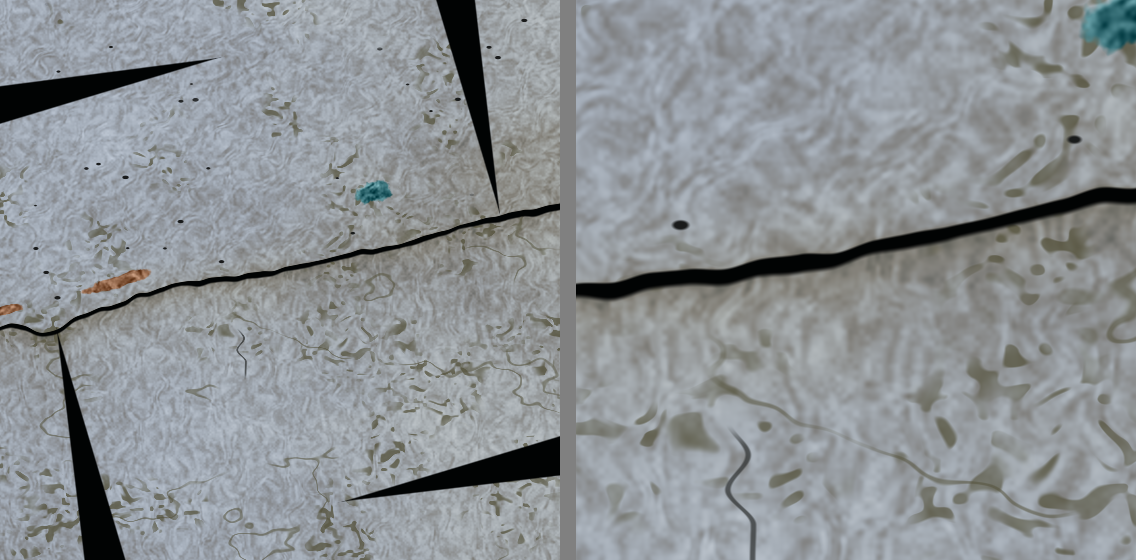
Left: the whole. Right: its middle third, enlarged.
Write a WebGL 1 fragment shader that draws this texture.

```glsl
precision highp float;
uniform vec2 u_resolution;

#define BASE_TONE 0.648
#define BROAD_CONTRAST 0.17
#define GRAIN_CONTRAST 0.17
#define FIBRE_CONTRAST 0.15
#define SHADOW_DEPTH 0.14
#define SPECK_AMOUNT 0.75
#define PIT_CELLS 42.0
#define PIT_CHANCE 0.045

const vec3 LIGHT = vec3(0.65, 0.68, 0.71);
const vec3 MID = vec3(0.59, 0.61, 0.63);
const vec3 WARM = vec3(0.51, 0.51, 0.505);
const vec3 DIM = vec3(0.38, 0.39, 0.38);
const vec3 DARK = vec3(0.20, 0.21, 0.21);
const vec3 BLACK = vec3(0.005, 0.01, 0.01);
const vec3 OLIVE = vec3(0.33, 0.32, 0.23);
const vec3 TEAL = vec3(0.20, 0.42, 0.45);
const vec3 RUST = vec3(0.56, 0.39, 0.28);

float hash(vec2 p) {
  return fract(sin(dot(p, vec2(127.1, 311.7))) * 43758.5453);
}

float noise(vec2 p) {
  vec2 i = floor(p), f = fract(p);
  f = f * f * (3.0 - 2.0 * f);
  return mix(mix(hash(i), hash(i + vec2(1, 0)), f.x),
             mix(hash(i + vec2(0, 1)), hash(i + vec2(1, 1)), f.x), f.y);
}

float fbm(vec2 p) {
  float sum = 0.0, amp = 0.53;
  for (int i = 0; i < 4; i++) {
    sum += amp * noise(p);
    p = mat2(1.6, 1.2, -1.2, 1.6) * p + 7.3;
    amp *= 0.5;
  }
  return sum;
}

float bump(float x, float width) { return exp(-x * x / (width * width)); }

// Height of the main crack: a slanted line with a hump and a dip
float crackHeight(float x) {
  float y = 0.401 + 0.237 * x + 0.017 * bump(x - 0.3, 0.11);
  y += 0.017 * (1.0 - smoothstep(0.0, 0.08, x)) - 0.016 * bump(x - 0.09, 0.035);
  return y - 0.007 * bump(x - 0.72, 0.06) + 0.006 * (noise(vec2(x * 45.0, 3.0)) - 0.5);
}

float side(vec2 p, vec2 a, vec2 b) {
  vec2 e = normalize(b - a), d = p - a;
  return e.x * d.y - e.y * d.x;
}

// Positive inside a spike running from its tip past a and b
float spike(vec2 p, vec2 tip, vec2 a, vec2 b) {
  return min(side(p, tip, a), side(p, b, tip));
}

// Soft-edged ragged chip, tilted by the given slope
float chip(vec2 p, vec2 centre, vec2 radius, float slope) {
  vec2 d = p - centre;
  d.y -= slope * d.x;
  float ragged = 0.9 * (fbm(p * 60.0) - 0.5);
  return 1.0 - smoothstep(0.85, 1.1, length(d / radius) + ragged);
}

float pits(vec2 p) {
  vec2 cell = floor(p * PIT_CELLS), f = fract(p * PIT_CELLS);
  vec2 centre = 0.3 + 0.4 * vec2(hash(cell + 11.0), hash(cell + 23.0));
  float radius = mix(0.08, 0.2, hash(cell + 37.0));
  float d = length((f - centre) * vec2(0.75, 1.3));
  return step(1.0 - PIT_CHANCE, hash(cell)) * (1.0 - smoothstep(radius - 0.06, radius + 0.04, d));
}

vec3 stoneColour(float tone) {
  vec3 c = mix(BLACK, DARK, clamp(tone / 0.2, 0.0, 1.0));
  c = mix(c, DIM, clamp((tone - 0.2) / 0.185, 0.0, 1.0));
  c = mix(c, WARM, clamp((tone - 0.385) / 0.125, 0.0, 1.0));
  c = mix(c, MID, clamp((tone - 0.51) / 0.1, 0.0, 1.0));
  c = mix(c, LIGHT, clamp((tone - 0.61) / 0.07, 0.0, 1.0));
  return c + 0.7 * max(tone - 0.68, 0.0);
}

void main() {
  vec2 p = gl_FragCoord.xy / u_resolution;
  float px = 1.0 / min(u_resolution.x, u_resolution.y);
  float d = p.y - crackHeight(p.x);
  float above = smoothstep(-0.004, 0.004, d);
  float broad = fbm(p * vec2(5.0, 8.0));

  // Fine grain, drawn out into upright fibres below the crack
  vec2 warp = vec2(noise(p * 38.0), noise(p * 38.0 + 50.0)) - 0.5;
  vec2 q = p + 0.022 * warp;
  float grain = noise(q * 150.0) * 0.6 + noise(p * 290.0) * 0.4 - 0.5;
  float fibre = mix(noise(q * vec2(190.0, 75.0)),
                    noise(vec2(q.x + q.y, q.y - q.x) * vec2(75.0, 135.0)), above) - 0.5;

  // Shade along the crack and in the stained band on the right
  float lower = (1.0 - above) * (0.7 * exp(min(d, 0.0) / 0.09) + 1.1 * exp(min(d, 0.0) / 0.013));
  float upper = above * exp(-max(d, 0.0) / 0.06) * (0.3 + 0.5 * p.x);
  float stain = bump(p.x - 0.95, 0.25) * bump(d - 0.1, 0.07);
  float shade = lower * (0.6 + 0.8 * broad) + upper * broad * 1.7 + 0.4 * stain;
  float tone = BASE_TONE + BROAD_CONTRAST * (broad - 0.5) - SHADOW_DEPTH * shade;
  tone += GRAIN_CONTRAST * grain + FIBRE_CONTRAST * fibre;
  vec3 colour = stoneColour(tone);
  float warmth = clamp(shade + 0.6 * smoothstep(0.3, 1.0, p.x + 0.6 * (broad - 0.5)), 0.0, 1.0);
  colour *= mix(vec3(0.99, 1.0, 1.025), vec3(1.02, 1.0, 0.95), warmth);

  // Clustered lichen specks and thin meandering veins
  float patchy = fbm(p * 10.0 + 20.0) + 0.2 * stain;
  patchy += 0.2 * bump(p.x - 0.88, 0.14) * bump(p.y - 0.34, 0.07);
  patchy += 0.08 * smoothstep(0.3, 1.0, p.x) * (1.0 - smoothstep(0.1, 0.3, p.y));
  float specks = smoothstep(0.6, 0.78, noise(q * vec2(95.0, 125.0))) * smoothstep(0.5, 0.68, patchy);
  colour = mix(colour, OLIVE, SPECK_AMOUNT * specks);
  float vein = 1.0 - smoothstep(0.003, 0.014, abs(fbm(p * vec2(6.0, 10.0) + 4.0) - 0.5));
  vein *= (1.0 - above) * smoothstep(0.5, 0.65, noise(p * 9.0 + 8.0));
  colour = mix(colour, OLIVE, 0.55 * vein);

  // Upright hairline, pits and coloured chips
  float wander = 0.43 + 0.022 * (noise(vec2(p.y * 48.0, 2.0)) - 0.5);
  float hairline = 1.0 - smoothstep(0.0007, 0.0025, abs(p.x - wander));
  hairline *= smoothstep(0.32, 0.335, p.y) * (1.0 - smoothstep(0.4, 0.415, p.y));
  colour = mix(colour, DARK, 0.75 * hairline);
  float pitArea = above * smoothstep(0.45, 0.6, noise(p * 6.0 + 31.0));
  colour = mix(colour, DARK * 0.5, pits(p) * pitArea);
  vec3 grit = vec3(0.35 * (grain + fibre));
  float rust = max(chip(p, vec2(0.208, 0.496), vec2(0.06, 0.011), 0.33),
                   chip(p, vec2(0.01, 0.447), vec2(0.026, 0.008), 0.15));
  colour = mix(colour, RUST + grit, rust);
  colour = mix(colour, TEAL + grit, chip(p, vec2(0.668, 0.658), vec2(0.031, 0.018), 0.1));

  // Main crack and the four black spikes
  float gap = 0.003 + 0.005 * noise(vec2(p.x * 28.0, 9.0)) + 0.005 * bump(p.x - 0.92, 0.06);
  float crack = smoothstep(-gap - 0.004, -gap, d) * (1.0 - smoothstep(0.0, 0.002, d));
  colour = mix(colour, BLACK, crack);
  float spikes = spike(p, vec2(0.387, 0.896), vec2(0.0, 0.846), vec2(0.0, 0.779));
  spikes = max(spikes, spike(p, vec2(0.892, 0.621), vec2(0.848, 1.0), vec2(0.779, 1.0)));
  spikes = max(spikes, spike(p, vec2(0.102, 0.408), vec2(0.151, 0.0), vec2(0.224, 0.0)));
  spikes = max(spikes, spike(p, vec2(0.615, 0.105), vec2(1.0, 0.151), vec2(1.0, 0.221)));
  colour = mix(colour, BLACK, smoothstep(-px, px, spikes));
  gl_FragColor = vec4(clamp(colour, 0.0, 1.0), 1.0);
}
```
